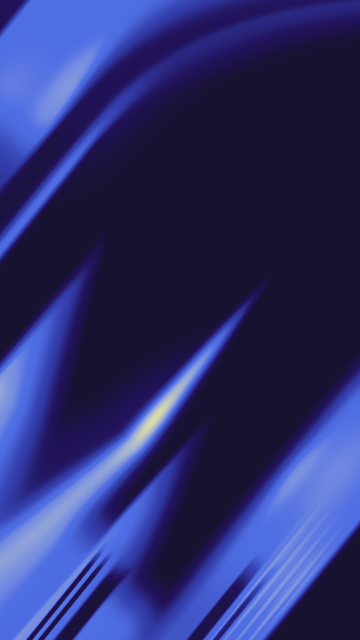
Give the GLSL for this background, as a Shadertoy shader.

```glsl
// Diagonal ribbons of blue light on a near-black violet ground.
// Each ribbon adds brightness in a slanted frame (along, across);
// a colour ramp then turns the brightness into violet, blue and pale gold.

float fall(float a, float b, float x) { return 1.0 - smoothstep(a, b, x); }

float bell(float x, float w) { return exp(-x * x / (w * w)); }

float band(float x, float a, float b, float soft) {
    return smoothstep(a - soft, a + soft, x) - smoothstep(b - soft, b + soft, x);
}

// Smooth union of two brightness values
float join(float a, float b) { return pow(a*a*a*a + b*b*b*b + 1e-9, 0.25); }

vec3 ramp(float v) {
    vec3 c = vec3(0.09, 0.07, 0.19);
    c = mix(c, vec3(0.13, 0.07, 0.35), smoothstep(0.04, 0.28, v));
    c = mix(c, vec3(0.20, 0.24, 0.67), smoothstep(0.24, 0.52, v));
    c = mix(c, vec3(0.31, 0.43, 0.89), smoothstep(0.48, 0.76, v));
    c = mix(c, vec3(0.47, 0.56, 0.88), smoothstep(0.76, 0.90, v));
    c = mix(c, vec3(0.64, 0.70, 0.82), smoothstep(0.88, 1.05, v));
    return mix(c, vec3(0.86, 0.86, 0.66), smoothstep(1.03, 1.25, v));
}

// Curved sheet and its thin companion in the upper left
float upperSheet(float s, float t) {
    float bend = max(s - 0.75, 0.0);
    float e = t - 1.35 * bend * bend;
    float soft = 0.012 + 0.09 * smoothstep(0.65, 1.1, s);
    float body = fall(-0.437 - soft, -0.437 + soft, e);
    body *= mix(0.42, 0.76, smoothstep(0.54, 0.69, s));
    body += 0.17 * bell(e + 0.462, 0.024) * bell(s - 0.74, 0.09);
    body += 0.07 * bell(t + 0.53, 0.04) * bell(s - 0.67, 0.08);
    body *= mix(0.22, 1.0, smoothstep(-0.605, -0.588, t));

    float side = e + 0.383;
    float w = side < 0.0 ? 0.019 : 0.011 + 0.05 * smoothstep(0.68, 0.95, s);
    float thread = bell(side, w) * mix(0.74, 0.36, smoothstep(0.62, 0.88, s));
    float haze = 0.25 * fall(-0.39, -0.26, e) * smoothstep(0.45, 0.8, s);
    haze = max(haze, 0.15 * fall(-0.40, -0.33, e));
    return join(body, join(thread, haze));
}

// Glow with a crisp upper edge that widens toward the left border
float leftGlow(float s, float t) {
    float d = t + 0.28;
    float u = d / max(0.46 * (0.635 - s), 0.004);
    float gain = clamp(1.0 - 2.4 * (s - 0.3), 0.0, 1.0);
    return gain * smoothstep(-0.006, 0.026, d) * fall(0.15, 1.25, u);
}

// Hot central streak, needle thin above and broad below
float centralStreak(float s, float t) {
    float low = max(0.37 - s, 0.0);
    float d = t + 0.03 + 0.16 * low;
    float w = 0.004 + 0.055 * max(0.76 - s, 0.0) + 0.1 * low;
    float gain = 0.96 * fall(0.5, 0.76, s) + 0.27 * bell(s - 0.42, 0.065);
    float halo = 0.28 * bell(d + w, 2.6 * w) * fall(0.4, 0.68, s);
    return join(gain * bell(d, w), halo);
}

// Lower ribbon, the blue pool beside it and the dark slits across both
float lowerRibbon(float s, float t) {
    float d = t - 0.016 - 0.045 * (s - 0.228);
    float u = d / max(0.35 * (0.56 - s), 0.003);
    float ribbon = 0.8 * fall(0.24, 0.56, s) * smoothstep(-0.004, 0.014, d) * fall(0.1, 1.15, u);
    float pool = 0.72 * fall(0.16, 0.34, s) * band(t, -0.065, 0.05, 0.035);
    float v = join(ribbon, pool);
    float slits = band(t, 0.066, 0.092, 0.004);
    for (int i = 0; i < 2; i++) {
        float start = 0.032 + 0.014 * float(i);
        slits += band(t, start, start + 0.007, 0.0018);
    }
    return v * (1.0 - 0.82 * slits * fall(0.16, 0.23, s));
}

// Broad sheet in the lower right, with slits and fine pale fibres
float rightSheet(float s, float t) {
    float body = smoothstep(0.135, 0.205, t) * mix(0.62, 0.76, smoothstep(0.2, 0.4, s));
    body += 0.16 * bell(t - 0.192, 0.018) * bell(s - 0.49, 0.07);
    body += 0.10 * bell(t - 0.245, 0.04) * bell(s - 0.53, 0.10);
    float foot = 0.74 * smoothstep(0.083, 0.092, t) * fall(0.12, 0.27, s) * fall(0.13, 0.26, t);
    float v = join(body, foot);
    float fibres = 0.14 + 0.06 * sin(t * 420.0) + 0.03 * sin(t * 790.0);
    v += fibres * band(t, 0.247, 0.318, 0.006) * fall(0.3, 0.52, s);
    float slits = band(t, 0.227, 0.246, 0.003) + 0.8 * band(t, 0.258, 0.266, 0.002);
    v *= 1.0 - 0.72 * slits * fall(0.27, 0.38, s);
    return v * fall(0.314, 0.333, t) * fall(0.62, 0.95, s);
}

void mainImage(out vec4 fragColor, in vec2 fragCoord) {
    vec2 p = fragCoord / iResolution.y;
    float s = dot(p, vec2(0.63, 0.777));    // along the ribbons
    float t = dot(p, vec2(0.777, -0.63));   // across, toward lower right

    float v = join(upperSheet(s, t), leftGlow(s, t));
    v = join(v, centralStreak(s, t));
    v = join(v, lowerRibbon(s, t));
    v = join(v, rightSheet(s, t));
    fragColor = vec4(ramp(v), 1.0);
}
```
